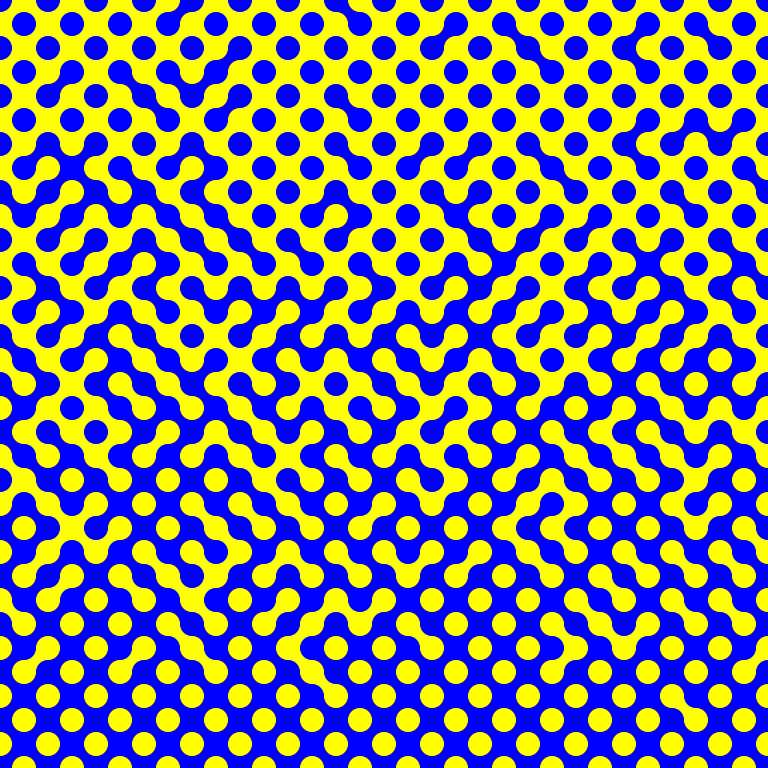
Write a Shadertoy shader that draws this pattern.

```glsl
const float CELLS = 32.0;
const float RADIUS = 0.5;
const vec3 BLUE = vec3(0.0, 0.0, 1.0);
const vec3 YELLOW = vec3(1.0, 1.0, 0.0);

float hash(vec2 p) {
    return fract(sin(dot(p, vec2(12.9898, 78.233))) * 43758.5453);
}

// Distance to the nearer of two opposite corners
float cornerDistance(vec2 p, vec2 a, vec2 b) {
    return min(length(p - a), length(p - b));
}

// Signed distance to blue: a bridge between blue corners, or two separate discs
float truchet(vec2 p, bool bridged) {
    float blueCorners = cornerDistance(p, vec2(0.0), vec2(1.0));
    float yellowCorners = cornerDistance(p, vec2(1.0, 0.0), vec2(0.0, 1.0));
    return bridged ? RADIUS - yellowCorners : blueCorners - RADIUS;
}

void mainImage(out vec4 fragColor, in vec2 fragCoord) {
    vec2 grid = fragCoord / iResolution.y * CELLS;
    vec2 cell = floor(grid);
    vec2 local = fract(grid);

    // Mirror alternate cells so corner colours form a checkerboard
    if (mod(cell.x + cell.y, 2.0) > 0.5) local.x = 1.0 - local.x;

    // Blue bridges thin out toward the top
    bool bridged = hash(cell) >= cell.y / CELLS;
    float dist = truchet(local, bridged);

    float pixel = CELLS / iResolution.y;
    float edge = clamp(0.5 + dist / pixel, 0.0, 1.0);
    fragColor = vec4(mix(BLUE, YELLOW, edge), 1.0);
}
```
